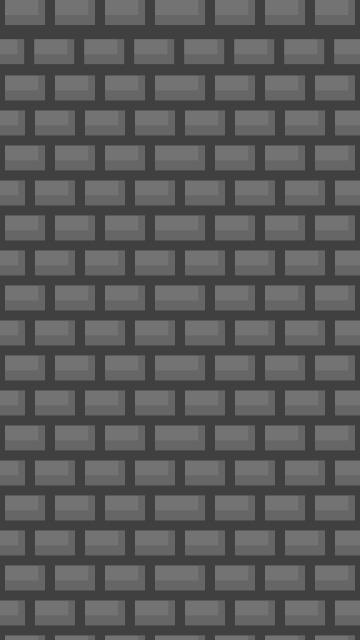
A Shadertoy shader for this texture:

```glsl
const vec2 GRID = vec2(72.0, 128.0);   // design units across the canvas
const vec2 PITCH = vec2(10.0, 7.0);    // brick plus mortar
const vec2 BRICK = vec2(8.0, 5.0);
const vec2 SHADE = vec2(1.35, 2.0);    // darker right and lower bands
const float WIDE_START = 30.0;         // the wider brick of even rows
const float WIDE_EXTRA = 2.0;
const float FIRST_TOP = 1.083;

const vec3 MORTAR = vec3(0.25);
const vec3 BODY = vec3(0.40);
const vec3 HIGHLIGHT = vec3(0.45);

// Smooth coverage of a box spanning from the origin to size
float boxMask(vec2 p, vec2 size, vec2 pixel) {
    vec2 inside = min(p, size - p);
    vec2 cover = clamp(inside / pixel + 0.5, 0.0, 1.0);
    return cover.x * cover.y;
}

// Position along a row: x is measured from the brick's left edge, y is its width
vec2 brickSpan(float x, float row) {
    if (mod(row, 2.0) > 0.5) {
        float nudge = row < 1.5 ? 0.167 : 0.0;
        return vec2(mod(x + nudge - 6.0, PITCH.x) - 1.0, BRICK.x);
    }
    float wideEnd = WIDE_START + PITCH.x + WIDE_EXTRA;
    if (x >= WIDE_START && x < wideEnd)
        return vec2(x - WIDE_START - 1.0, BRICK.x + WIDE_EXTRA);
    float shift = x >= wideEnd ? WIDE_EXTRA : 0.0;
    return vec2(mod(x - shift, PITCH.x) - 1.0, BRICK.x);
}

// The two upper courses sit slightly higher than the regular spacing
float courseLift(float row) {
    return row < 0.5 ? FIRST_TOP : (row < 1.5 ? 0.25 : 0.0);
}

vec3 brickWall(vec2 p, vec2 pixel) {
    float row = max(floor((p.y - FIRST_TOP + 1.0) / PITCH.y), 0.0);
    float y = p.y - row * PITCH.y - FIRST_TOP + courseLift(row);
    vec2 span = brickSpan(p.x, row);
    vec2 local = vec2(span.x, y);
    vec2 size = vec2(span.y, BRICK.y);

    vec3 face = mix(BODY, HIGHLIGHT, boxMask(local, size - SHADE, pixel));
    // Keep the outer edge blend with the mortar single-layered
    if (local.x < pixel.x && local.y < size.y - SHADE.y && local.y > pixel.y) face = HIGHLIGHT;
    return mix(MORTAR, face, boxMask(local, size, pixel));
}

void mainImage(out vec4 fragColor, in vec2 fragCoord) {
    vec2 pixel = GRID / iResolution.xy;
    vec2 p = vec2(fragCoord.x, iResolution.y - fragCoord.y) * pixel;
    fragColor = vec4(brickWall(p, pixel), 1.0);
}
```
